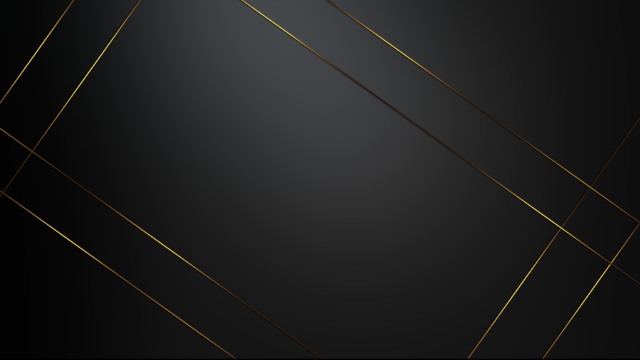
Reproduce this background procedurally as a WebGL 2 fragment shader.

```glsl
#version 300 es
precision highp float;

uniform vec2 u_resolution;
out vec4 fragColor;

float glow(vec2 offset, float spread) {
    return exp(-dot(offset, offset) / spread);
}

// Dark bronze through copper to bright gold
vec3 metal(float shine) {
    vec3 copper = mix(vec3(0.10, 0.055, 0.035), vec3(0.52, 0.34, 0.15), smoothstep(0.0, 0.55, shine));
    return mix(copper, vec3(0.88, 0.76, 0.32), smoothstep(0.45, 1.0, shine));
}

// Thin metal strip with two highlights along its length and a soft shadow
vec3 addStrip(vec3 color, float across, float along, vec2 peaks, vec2 strengths) {
    float pixel = 1.0 / u_resolution.y;
    vec2 distances = (along - peaks) / 0.15;
    float shine = 0.16 + dot(strengths, exp(-distances * distances));
    float shadow = 0.45 * exp(-pow((across + 0.002) / 0.003, 2.0));
    float coverage = clamp((0.0017 - abs(across)) / pixel + 0.5, 0.0, 1.0);
    return mix(color * (1.0 - shadow), metal(shine), coverage);
}

// Charcoal backdrop, lit from the center and the top
vec3 backdrop(vec2 p) {
    vec3 color = vec3(mix(0.010, 0.075, smoothstep(0.0, 0.6, p.x)));
    color += vec3(0.130, 0.130, 0.134) * glow(p - vec2(1.0, 0.62), 0.17);
    color += vec3(0.155, 0.172, 0.182) * glow(p - vec2(0.70, 1.05), 0.16);
    color *= 1.0 - 0.25 * smoothstep(1.4, 1.8, p.x);
    return color;
}

void main() {
    // Height is one unit; the wide layout is stretched to fit
    vec2 p = gl_FragCoord.xy / u_resolution * vec2(16.0 / 9.0, 1.0);
    vec3 color = backdrop(p);

    // Frame turned to follow the two perpendicular strip directions
    float u = dot(p, vec2(0.814, -0.581));
    float v = dot(p, vec2(0.581, 0.814));

    // Rising strips
    color = addStrip(color, u + 0.4145, v, vec2(0.76, 0.70), vec2(0.65, 0.15));
    color = addStrip(color, u + 0.2635, v, vec2(0.88, 0.73), vec2(0.55, 0.50));
    color = addStrip(color, u - 1.0560, v, vec2(1.01, 0.80), vec2(0.75, 0.25));
    color = addStrip(color, u - 1.2255, v, vec2(1.13, 0.92), vec2(0.75, 0.20));

    // Falling strips
    color = addStrip(color, v - 0.3830, u, vec2(-0.04, 0.36), vec2(0.80, 0.45));
    color = addStrip(color, v - 0.5235, u, vec2(0.19, -0.38), vec2(0.75, 0.30));
    color = addStrip(color, v - 1.2043, u, vec2(0.07, 1.00), vec2(0.85, 0.80));
    color = addStrip(color, v - 1.3433, u, vec2(0.39, 1.02), vec2(0.75, 0.45));

    // Dark lower border
    color *= smoothstep(0.001, 0.006, p.y);
    fragColor = vec4(color, 1.0);
}
```
